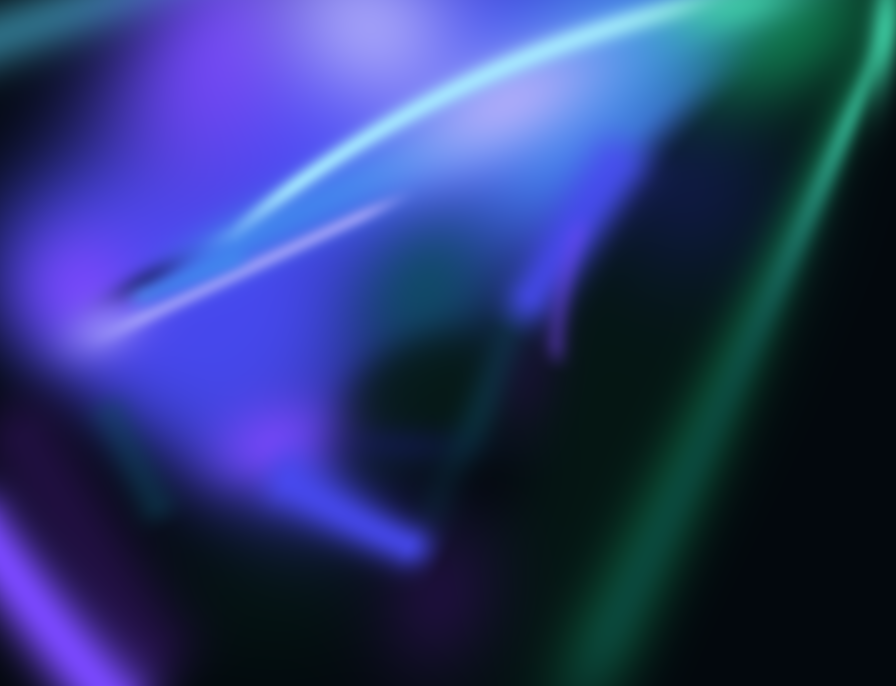
This background is drawn by a Shadertoy shader. Its source:

```glsl
// Silky light veils: a blue-violet cloud crossed by a pale cyan arc and a green ray.
// Soft rotated ellipses and bent, tapering beams are blended in turn over a dark base.
// Positions are in canvas heights, with the origin at the lower left.

const vec3 NIGHT = vec3(0.01, 0.03, 0.05);
const vec3 PINE = vec3(0.02, 0.10, 0.08);
const vec3 NAVY = vec3(0.07, 0.10, 0.32);
const vec3 PLUM = vec3(0.13, 0.06, 0.26);
const vec3 TEAL = vec3(0.05, 0.30, 0.38);
const vec3 GREEN = vec3(0.06, 0.48, 0.30);
const vec3 MINT = vec3(0.25, 0.83, 0.66);
const vec3 BLUE = vec3(0.28, 0.29, 0.95);
const vec3 AZURE = vec3(0.25, 0.56, 0.93);
const vec3 VIOLET = vec3(0.47, 0.28, 0.98);
const vec3 LILAC = vec3(0.68, 0.67, 0.98);
const vec3 ICE = vec3(0.66, 0.94, 1.00);

// Squared radius in a rotated ellipse; 1 on its rim.
float ellipse(vec2 p, vec2 centre, vec2 radii, float angle) {
    float c = cos(angle), s = sin(angle);
    vec2 q = mat2(c, -s, s, c) * (p - centre) / radii;
    return dot(q, q);
}

// Rounded falloff.
float glow(vec2 p, vec2 centre, vec2 radii, float angle) {
    return exp(-ellipse(p, centre, radii, angle));
}

// Flat middle with a steeper rim.
float patchGlow(vec2 p, vec2 centre, vec2 radii, float angle) {
    float d = ellipse(p, centre, radii, angle);
    return exp(-d * d);
}

// Bent beam from a to b; widths.x and widths.y are its half widths at the ends.
float beam(vec2 p, vec2 a, vec2 b, float bend, vec2 widths) {
    vec2 axis = b - a;
    float len = length(axis);
    vec2 dir = axis / len;
    float t = dot(p - a, dir) / len;
    float s = clamp(t, 0.0, 1.0);
    float side = dot(p - a, vec2(-dir.y, dir.x)) - 4.0 * bend * s * (1.0 - s);
    float d = side / mix(widths.x, widths.y, s);
    float ends = smoothstep(-0.08, 0.15, t) * (1.0 - smoothstep(0.85, 1.08, t));
    return exp(-d * d) * ends;
}

// Upper cloud, cut off on the right by a curved fold.
vec3 cloud(vec3 col, vec2 p) {
    float fold = 0.825 + 0.39 * pow(max(0.0, (p.y - 0.49) / 0.51), 2.2);
    float inside = 1.0 - smoothstep(-0.05, 0.06, p.x - fold);
    col = mix(col, BLUE, inside * patchGlow(p, vec2(0.59, 0.83), vec2(0.50, 0.29), 0.35));
    col = mix(col, BLUE, 0.95 * patchGlow(p, vec2(0.27, 0.55), vec2(0.29, 0.19), -0.35));
    col = mix(col, BLUE, 0.75 * glow(p, vec2(0.37, 0.36), vec2(0.18, 0.11), -0.5));
    col = mix(col, VIOLET, 0.85 * glow(p, vec2(0.32, 0.92), vec2(0.13, 0.20), -0.4));
    col = mix(col, LILAC, 0.85 * glow(p, vec2(0.54, 0.96), vec2(0.15, 0.12), -0.5));
    col = mix(col, AZURE, 0.9 * inside * glow(p, vec2(0.91, 0.94), vec2(0.17, 0.13), 0.5));
    col = mix(col, AZURE, 0.7 * inside * glow(p, vec2(0.83, 0.78), vec2(0.16, 0.10), 0.6));
    return col;
}

// Dim folds in the centre and along the lower left.
vec3 folds(vec3 col, vec2 p) {
    col = mix(col, TEAL, 0.85 * glow(p, vec2(0.62, 0.58), vec2(0.10, 0.13), -0.4));
    col = mix(col, PINE, 0.85 * patchGlow(p, vec2(0.61, 0.41), vec2(0.14, 0.09), 0.6));
    col = mix(col, NAVY, 0.6 * glow(p, vec2(0.58, 0.35), vec2(0.12, 0.03), -0.05));
    col = mix(col, TEAL, 0.45 * beam(p, vec2(0.62, 0.22), vec2(0.78, 0.62), -0.01, vec2(0.03)));
    col = mix(col, PLUM, 0.5 * glow(p, vec2(0.77, 0.45), vec2(0.05, 0.10), -0.2));
    col = mix(col, BLUE, 0.85 * beam(p, vec2(0.75, 0.53), vec2(0.92, 0.80), 0.0, vec2(0.035, 0.05)));
    col = mix(col, VIOLET, 0.36 * beam(p, vec2(0.81, 0.47), vec2(0.85, 0.68), 0.01, vec2(0.018)));
    col = mix(col, NIGHT, 0.75 * glow(p, vec2(0.70, 0.29), vec2(0.08, 0.06), 0.4));
    col = mix(col, PLUM, 0.8 * glow(p, vec2(0.64, 0.13), vec2(0.09, 0.12), -0.3));
    col = mix(col, PLUM, 0.9 * beam(p, vec2(0.0, 0.42), vec2(0.25, 0.0), 0.0, vec2(0.07)));
    col = mix(col, TEAL, 0.4 * beam(p, vec2(0.15, 0.42), vec2(0.24, 0.24), 0.0, vec2(0.03)));
    return mix(col, VIOLET, beam(p, vec2(-0.06, 0.28), vec2(0.20, -0.06), -0.01, vec2(0.05, 0.06)));
}

// Bright arc, its thin companions and the knots where they gather.
vec3 arcs(vec3 col, vec2 p) {
    col = mix(col, AZURE, 0.8 * beam(p, vec2(0.23, 0.59), vec2(1.12, 0.99), 0.01, vec2(0.035, 0.07)));
    col = mix(col, LILAC, 0.95 * glow(p, vec2(0.74, 0.85), vec2(0.16, 0.075), 0.45));
    col = mix(col, ICE, 0.85 * beam(p, vec2(0.34, 0.66), vec2(1.10, 1.01), 0.055, vec2(0.014, 0.022)));
    col = mix(col, VIOLET, 0.9 * glow(p, vec2(0.12, 0.58), vec2(0.09, 0.09), 0.5));
    col = mix(col, NAVY, 0.6 * glow(p, vec2(0.21, 0.59), vec2(0.06, 0.018), 0.5));
    col = mix(col, LILAC, 0.7 * beam(p, vec2(0.15, 0.51), vec2(0.58, 0.71), 0.0, vec2(0.014, 0.012)));
    col = mix(col, AZURE, 0.6 * beam(p, vec2(0.19, 0.56), vec2(0.36, 0.63), 0.0, vec2(0.016)));
    col = mix(col, LILAC, 0.5 * glow(p, vec2(0.15, 0.52), vec2(0.06, 0.04), 0.4));
    col = mix(col, VIOLET, 0.85 * glow(p, vec2(0.40, 0.355), vec2(0.09, 0.06), 0.3));
    return mix(col, BLUE, 0.9 * beam(p, vec2(0.39, 0.32), vec2(0.63, 0.19), -0.008, vec2(0.045, 0.032)));
}

// Green fan in the upper right and the long ray falling from it.
vec3 greenRay(vec3 col, vec2 p) {
    col = mix(col, GREEN, 0.85 * glow(p, vec2(1.15, 0.95), vec2(0.16, 0.09), 0.5));
    col = mix(col, MINT, 0.75 * glow(p, vec2(1.08, 0.99), vec2(0.11, 0.04), 0.3));
    col = mix(col, GREEN, 0.5 * beam(p, vec2(0.82, -0.06), vec2(1.29, 0.98), -0.01, vec2(0.07, 0.025)));
    float fade = smoothstep(0.35, 0.95, p.y);
    float ray = beam(p, vec2(0.84, -0.02), vec2(1.29, 0.95), -0.012, vec2(0.035, 0.014));
    col = mix(col, mix(TEAL, MINT, fade), mix(0.25, 0.75, fade) * ray);
    return mix(col, MINT, 0.8 * glow(p, vec2(1.29, 0.96), vec2(0.022, 0.09), -0.1));
}

void mainImage(out vec4 fragColor, in vec2 fragCoord) {
    vec2 p = fragCoord / iResolution.y;
    vec3 col = mix(NIGHT, PINE, 0.8 * patchGlow(p, vec2(0.95, 0.50), vec2(0.20, 0.60), -0.42));
    col = mix(col, PINE, 0.6 * glow(p, vec2(0.40, 0.14), vec2(0.20, 0.13), 0.0));
    col = mix(col, NAVY, 0.7 * glow(p, vec2(1.00, 0.73), vec2(0.14, 0.14), 0.4));
    col = mix(col, TEAL + 0.12, beam(p, vec2(-0.15, 0.90), vec2(0.38, 1.07), 0.0, vec2(0.05)));
    col = cloud(col, p);
    col = folds(col, p);
    col = arcs(col, p);
    col = greenRay(col, p);
    fragColor = vec4(col, 1.0);
}
```
